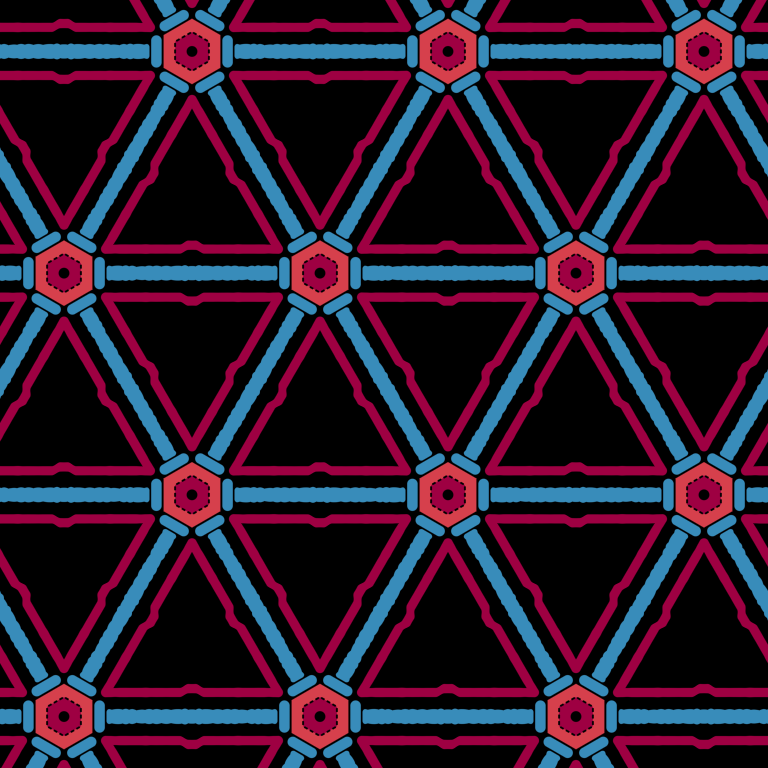
This pattern is drawn by a three.js fragment shader. Its source:

```glsl
// Triangular lattice of hexagonal studs joined by ragged blue bars, with a
// crimson triangle inset in every gap. Each point is folded to its nearest
// stud, then to one mirrored sixth, where all parts are simple distances.

varying vec2 vUv;

const float REPEATS = 3.0;                      // studs across the canvas
const vec2 FIRST_STUD = vec2(0.25, 0.201);      // in units of stud spacing
const float SQRT3 = 1.7320508;
const float SIXTH = 1.0471976;

const vec3 BLACK = vec3(0.0);
const vec3 CRIMSON = vec3(0.62, 0.0, 0.26);
const vec3 BLUE = vec3(0.22, 0.55, 0.73);
const vec3 RED = vec3(0.84, 0.25, 0.30);

float hash(float n) {
  return fract(sin(n * 127.1) * 4375.85);
}

float noise(float x) {
  float f = fract(x);
  return mix(hash(floor(x)), hash(floor(x) + 1.0), f * f * (3.0 - 2.0 * f));
}

// Offset from the nearest stud: two interleaved rectangular grids
vec2 nearestStud(vec2 p) {
  vec2 cell = vec2(1.0, SQRT3);
  vec2 a = mod(p + 0.5 * cell, cell) - 0.5 * cell;
  vec2 b = mod(p, cell) - 0.5 * cell;
  return dot(a, a) < dot(b, b) ? a : b;
}

// Fold into one sixth, x pointing to the neighbouring stud, y mirrored
vec2 foldSixth(vec2 q) {
  float angle = mod(atan(q.y, q.x) + 0.5 * SIXTH, SIXTH) - 0.5 * SIXTH;
  return length(q) * vec2(cos(angle), abs(sin(angle)));
}

float roundBox(vec2 p, vec2 halfSize, float radius) {
  vec2 d = abs(p) - halfSize + radius;
  return length(max(d, 0.0)) + min(max(d.x, d.y), 0.0) - radius;
}

// Bar to the neighbour, with scalloped edges of uneven depth
float barDistance(vec2 q, float start, float halfWidth) {
  float scallop = abs(sin(q.x * 95.0 + 2.0 * noise(q.x * 22.0)));
  float wobble = 0.003 * (scallop - 0.6) + 0.005 * (noise(q.x * 34.0) - 0.5);
  return roundBox(q - vec2(0.5, 0.0), vec2(0.5 - start, halfWidth + wobble), 0.012);
}

// Side of the inset triangle, kinked inwards at its middle
float triangleDistance(vec2 q, float offset, float halfWidth) {
  float kink = 0.015 * (1.0 - smoothstep(0.014, 0.048, 0.5 - q.x));
  float wobble = 0.0015 * (noise(q.x * 50.0) - 0.5);
  float beyondEnd = max(offset * SQRT3 - q.x, 0.0);
  return length(vec2(beyondEnd, q.y - offset - kink)) - halfWidth - wobble;
}

// Dashes along a hexagon edge, three to a side
float dashDistance(vec2 q, float apothem) {
  float pitch = 2.0 * apothem / SQRT3 / 3.0;
  float along = mod(q.y + 0.5 * pitch, pitch) - 0.5 * pitch;
  return roundBox(vec2(q.x - apothem, along), vec2(0.0036, 0.0078), 0.003);
}

vec3 paint(vec3 under, vec3 colour, float d, float edge) {
  return mix(colour, under, smoothstep(-edge, edge, d));
}

void main() {
  float edge = 0.75 * REPEATS * fwidth(vUv.x);
  vec2 q = foldSixth(nearestStud(vUv * REPEATS - FIRST_STUD));

  // Triangles and bars
  vec3 colour = paint(BLACK, CRIMSON, triangleDistance(q, 0.094, 0.018), edge);
  colour = paint(colour, BLUE, barDistance(q, 0.166, 0.0275), edge);

  // Caps around the stud
  float cap = roundBox(q - vec2(0.139, 0.0), vec2(0.0205, 0.063), 0.0205);
  colour = paint(colour, BLUE, cap, edge);

  // Stud: red ring, crimson core, dashed seam and central hole
  colour = paint(colour, RED, q.x - 0.111, edge);
  colour = paint(colour, CRIMSON, q.x - 0.066, edge);
  colour = paint(colour, BLACK, dashDistance(q, 0.066), edge);
  colour = paint(colour, BLACK, length(q) - 0.021, edge);

  gl_FragColor = vec4(colour, 1.0);
}
```
